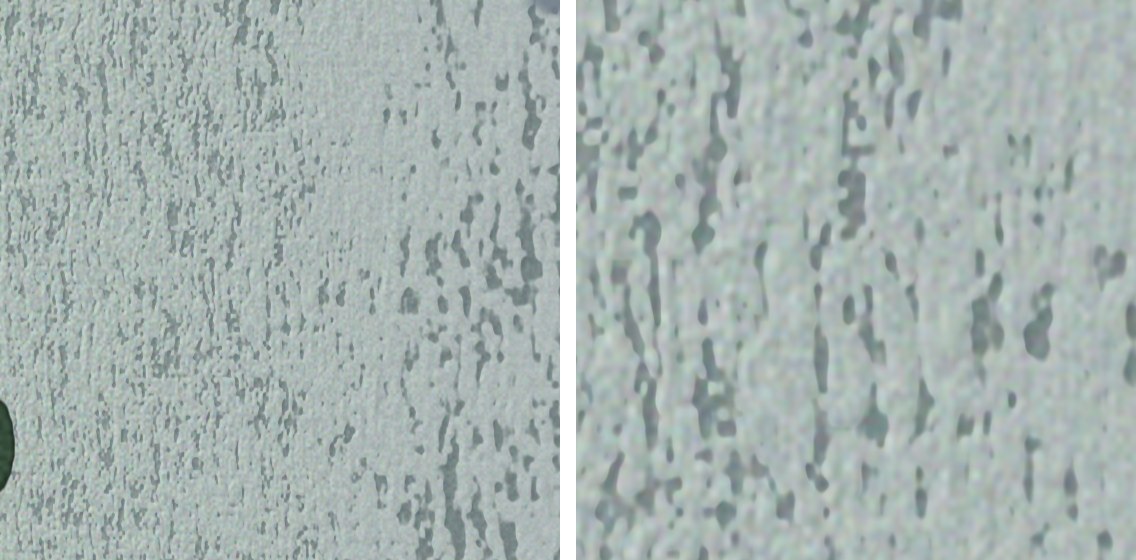
Left: the whole. Right: its middle third, enlarged.
A three.js fragment shader for this texture:

```glsl
// Weathered pale plaster scored by short vertical grooves that coarsen to the right.
// Two stretched noise layers form a height field, which is thresholded into pits
// and embossed for lit crumbs; coloured grain and a leaf edge are laid over it.
varying vec2 vUv;

const vec3 PLASTER = vec3(0.680, 0.724, 0.713);
const vec3 GROOVE = vec3(0.465, 0.520, 0.520);
const vec3 LEAF = vec3(0.21, 0.30, 0.23);
const vec3 CORNER_SHADE = vec3(0.43, 0.48, 0.53);

float hash(vec2 p) {
  return fract(sin(dot(p, vec2(127.1, 311.7))) * 43758.5453);
}

float noise(vec2 p) {
  vec2 cell = floor(p);
  vec2 f = fract(p);
  f = f * f * (3.0 - 2.0 * f);
  float low = mix(hash(cell), hash(cell + vec2(1.0, 0.0)), f.x);
  float high = mix(hash(cell + vec2(0.0, 1.0)), hash(cell + vec2(1.0, 1.0)), f.x);
  return mix(low, high, f.y);
}

// Zero-centred grooves: long columns, streaks and small crumbs of one width
float grooves(vec2 p, float width, float seed) {
  vec2 q = p / width + seed;
  float column = noise(q * vec2(0.75, 0.05)) - 0.5;
  float streak = noise(q * vec2(1.0, 0.26) + 17.0) - 0.5;
  float crumb = noise(q * vec2(1.15, 0.75) + 41.0) - 0.5;
  return 0.30 * column + 0.42 * streak + 0.40 * crumb;
}

// Fine grooves on the left blend into coarse ones on the right
float grooveDepth(vec2 p) {
  float coarse = smoothstep(0.1, 1.0, p.x);
  vec2 weight = vec2(1.0 - coarse, coarse);
  vec2 bent = p;
  bent.x += 0.014 * noise(p * vec2(7.0, 11.0)) + 0.004 * noise(p * vec2(30.0, 45.0));
  float fine = grooves(bent, 0.0062, 3.0);
  float wide = grooves(bent, 0.0125, 59.0);
  return dot(weight, vec2(fine, wide)) / length(weight);
}

// Soft elliptical mask, 1 inside
float ellipse(vec2 p, vec2 center, vec2 radius, float softness) {
  return 1.0 - smoothstep(1.0 - softness, 1.0 + softness, length((p - center) / radius));
}

// Independent noise per channel, centred on zero
vec3 colourGrain(vec2 p, float frequency) {
  vec2 q = p * frequency;
  return vec3(noise(q), noise(q + 83.0), noise(q + 151.0)) - 0.5;
}

// Troweled areas where grooves are nearly filled
float smoothPatches(vec2 p) {
  float band = ellipse(p, vec2(0.64, 0.45), vec2(0.07, 0.75), 0.6);
  float top = ellipse(p, vec2(0.63, 0.92), vec2(0.10, 0.14), 0.4);
  float drift = noise(p * vec2(9.0, 4.0) + 5.0) - 0.5;
  return 0.05 * band + 0.13 * top + 0.07 * drift;
}

vec3 plaster(vec2 p) {
  float depth = grooveDepth(p);
  float level = depth - smoothPatches(p);
  float pit = smoothstep(0.045, 0.20, level);
  float strength = mix(0.72, 1.0, smoothstep(0.1, 0.9, p.x));

  // Light from the upper left catches the raised rims
  vec2 lightStep = vec2(-0.0030, 0.0036);
  float relief = grooveDepth(p + lightStep) - depth;
  float lit = clamp(relief, -0.25, 0.30);

  vec3 tint = mix(vec3(-0.006, 0.004, -0.006), vec3(0.0, -0.002, 0.006), p.x);
  vec3 colour = mix(PLASTER + tint, GROOVE, pit * strength);
  return colour + 0.22 * lit * vec3(1.0, 1.0, 0.95);
}

void main() {
  vec3 colour = plaster(vUv);

  // Grain is strongest where the grooves are fine
  float grainStrength = mix(1.0, 0.55, vUv.x);
  float speck = noise(vUv * vec2(210.0, 180.0) + 29.0) - 0.5;
  colour += grainStrength * (0.075 * colourGrain(vUv, 190.0) + 0.09 * speck);

  // Shade in the upper right corner
  float shade = ellipse(vUv, vec2(1.0, 1.005), vec2(0.055, 0.030), 0.45);
  colour = mix(colour, CORNER_SHADE, 0.8 * shade);

  // Leaf edge at the left border, mottled and darker at its rim
  vec2 leafCenter = vec2(-0.012, 0.205);
  vec2 ragged = vUv + 0.003 * (noise(vUv * 70.0) - 0.5);
  float leaf = ellipse(ragged, leafCenter, vec2(0.038, 0.088), 0.05);
  float leafCore = ellipse(ragged, leafCenter, vec2(0.033, 0.078), 0.15);
  float mottle = noise(vUv * 110.0 + 7.0) - 0.5;
  vec3 leafColour = LEAF * mix(0.65, 1.0, leafCore) + 0.08 * mottle;
  colour = mix(colour, leafColour, leaf);

  gl_FragColor = vec4(colour, 1.0);
}
```
